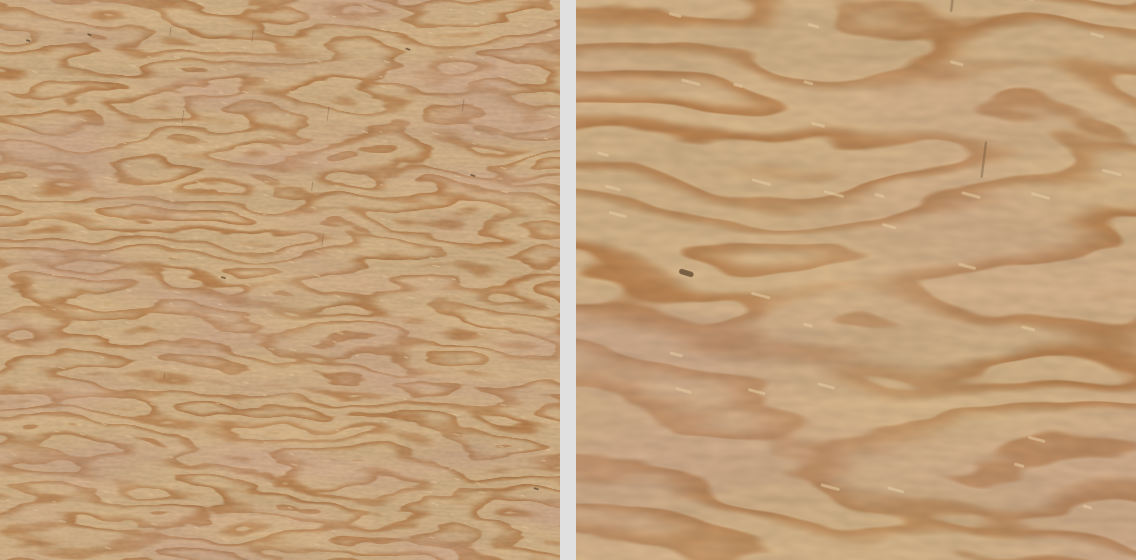
Left: the whole. Right: its middle third, enlarged.
Write a Shadertoy shader that draws this texture.

```glsl
const vec3 PALE_WOOD  = vec3(0.790, 0.668, 0.508);
const vec3 PALE_ROSE  = vec3(0.776, 0.640, 0.520);
const vec3 AMBER_WOOD = vec3(0.685, 0.485, 0.300);
const vec3 AMBER_ROSE = vec3(0.705, 0.530, 0.385);
const vec3 FLECK_TINT = vec3(0.890, 0.790, 0.630);
const vec3 KNOT_TINT  = vec3(0.360, 0.270, 0.180);

const float TILT        = 0.035;           // downward slope of the figure
const float RING_COUNT  = 9.0;             // rings over the canvas height
const vec2  FIGURE_FREQ = vec2(5.5, 23.0);
const vec2  RIPPLE_FREQ = vec2(15.0, 52.0);
const vec2  TONE_FREQ   = vec2(4.0, 13.0);
const vec2  FIBRE_FREQ  = vec2(24.0, 170.0);
const vec2  PORE_FREQ   = vec2(90.0, 230.0);
const float FIGURE_GAIN = 2.3;
const float RIPPLE_GAIN = 0.50;
const float FIBRE_GAIN  = 0.055;
const float PORE_GAIN   = 0.045;
const float LATE_START  = 0.42;            // ring phase where wood darkens
const float LATE_PEAK   = 0.88;

vec3 hash3(vec2 cell) {
    vec3 q = fract(cell.xyx * vec3(0.1031, 0.1030, 0.0973));
    q += dot(q, q.yxz + 33.33);
    return fract((q.xxy + q.yzz) * q.zyx);
}

float gradientDot(vec2 cell, vec2 offset) {
    float angle = 6.28318 * hash3(cell).x;
    return dot(vec2(cos(angle), sin(angle)), offset);
}

// Gradient noise, roughly -0.7 to 0.7
float gradientNoise(vec2 p) {
    vec2 i = floor(p), f = p - i;
    vec2 u = f * f * f * (f * (f * 6.0 - 15.0) + 10.0);
    vec2 e = vec2(0.0, 1.0);
    return mix(
        mix(gradientDot(i, f), gradientDot(i + e.yx, f - e.yx), u.x),
        mix(gradientDot(i + e.xy, f - e.xy), gradientDot(i + e.yy, f - e.yy), u.x),
        u.y);
}

// Latewood amount: slow darkening, then a crisp ring border
float latewood(vec2 p) {
    float bend = gradientNoise(p * vec2(9.0, 6.0) + 71.0);
    vec2 q = p + vec2(0.0, 0.012 * bend);
    float phase = RING_COUNT * q.y
        + FIGURE_GAIN * gradientNoise(q * FIGURE_FREQ + 13.0)
        + RIPPLE_GAIN * gradientNoise(q * RIPPLE_FREQ + 37.0)
        + 0.14 * gradientNoise(q * RIPPLE_FREQ * 2.3 + 53.0);
    float ring = fract(phase);
    return smoothstep(LATE_START, LATE_PEAK, ring)
         * (1.0 - smoothstep(LATE_PEAK + 0.01, 1.0, ring));
}

// Sparse soft strokes, at most one in each grid cell
float strokes(vec2 p, vec2 grid, float density, vec2 axis, float radius, float seed) {
    vec2 cell = floor(p * grid);
    vec3 rnd = hash3(cell + seed);
    vec2 center = (cell + 0.3 + 0.4 * rnd.xy) / grid;
    vec2 reach = axis * (0.5 + rnd.x);
    vec2 d = p - center;
    d -= reach * clamp(dot(d, reach) / dot(reach, reach), -1.0, 1.0);
    float soft = 0.8 / iResolution.y;
    float mask = 1.0 - smoothstep(radius - soft, radius + soft, length(d));
    return mask * step(rnd.z, density);
}

void mainImage(out vec4 fragColor, in vec2 fragCoord) {
    vec2 uv = fragCoord / iResolution.y;
    vec2 p = uv + vec2(0.0, TILT * uv.x);

    // Ring figure over slowly changing wood tone
    float rose = smoothstep(-0.15, 0.45, gradientNoise(p * TONE_FREQ + 91.0));
    float depth = 0.82 + 0.5 * gradientNoise(p * vec2(7.0, 19.0) + 29.0);
    float late = latewood(p) * clamp(depth, 0.45, 1.0);
    vec3 early = mix(PALE_WOOD, PALE_ROSE, rose);
    vec3 dark = mix(AMBER_WOOD, AMBER_ROSE, rose);
    vec3 color = mix(early, dark, late);

    // Fibres and pores
    float fibre = gradientNoise(p * FIBRE_FREQ + 7.0);
    float pore = gradientNoise(p * PORE_FREQ + 17.0);
    float shade = 0.05 * gradientNoise(p * vec2(3.0, 30.0) + 43.0);
    color *= 1.0 + FIBRE_GAIN * fibre + PORE_GAIN * pore + shade;

    // Pale torn fibres, dark knots and faint upright cracks
    float fleck = strokes(p, vec2(24.0, 50.0), 0.17, vec2(0.0035, -0.0008), 0.0009, 5.0);
    float knot = strokes(p, vec2(9.0), 0.10, vec2(0.0022, -0.0006), 0.0016, 23.0);
    float crack = strokes(uv, vec2(8.0), 0.10, vec2(0.0010, 0.0080), 0.0007, 61.0);
    color = mix(color, FLECK_TINT, 0.60 * fleck);
    color = mix(color, KNOT_TINT, max(0.75 * knot, 0.35 * crack));

    fragColor = vec4(color, 1.0);
}
```
